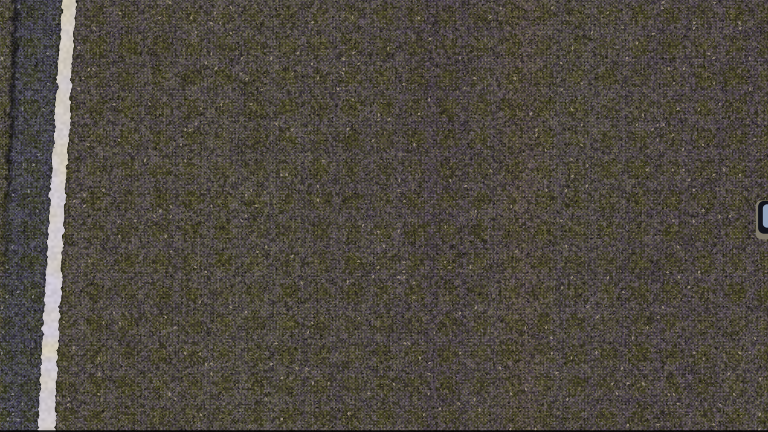
Give the GLSL for this texture, as a WebGL 2 fragment shader.

```glsl
#version 300 es
precision highp float;
uniform vec2 u_resolution;
out vec4 fragColor;

float hash(vec2 p) {
    vec3 q = fract(vec3(p.xyx) * 0.1031);
    q += dot(q, q.yzx + 33.33);
    return fract((q.x + q.y) * q.z);
}

float noise(vec2 p) {
    vec2 i = floor(p), f = fract(p);
    f = f * f * (3.0 - 2.0 * f);
    return mix(mix(hash(i), hash(i + vec2(1, 0)), f.x),
               mix(hash(i + vec2(0, 1)), hash(i + vec2(1, 1)), f.x), f.y);
}

// Angular stone fleck, turned and stretched at random in its cell
float fleck(vec2 p, float density) {
    vec2 cell = floor(p);
    vec2 d = fract(p) - 0.35 - 0.3 * vec2(hash(cell + 17.0), hash(cell + 41.0));
    float angle = 6.28318 * hash(cell + 73.0);
    vec2 axis = vec2(cos(angle), sin(angle));
    float reach = abs(dot(d, axis)) + 1.8 * abs(dot(d, vec2(-axis.y, axis.x)));
    return (1.0 - smoothstep(0.2, 0.55, reach)) * step(1.0 - density, hash(cell));
}

float roundBox(vec2 p, vec2 size, float radius) {
    vec2 d = abs(p) - size + radius;
    return length(max(d, 0.0)) + min(max(d.x, d.y), 0.0) - radius;
}

float fill(float d, float soft) {
    return 1.0 - smoothstep(-soft, soft, d);
}

// Olive patches, 24 across and 14 down, under a fine woven mesh
vec3 asphalt(vec2 p, vec2 uv) {
    float coarse = noise(p * 120.0);
    float grain = noise(p * 283.0 + 7.0);
    float tint = noise(p * 210.0 + 53.0) - 0.5;

    // Broad vertical bands of grey, warm and violet
    float band = noise(vec2(uv.x * 9.0 + 2.0, uv.y * 1.3));
    float violet = fill(abs(uv.x - 0.57) - 0.04, 0.04) + 0.6 * smoothstep(0.65, 0.85, uv.x);
    vec3 color = mix(vec3(0.315, 0.297, 0.268), vec3(0.29, 0.257, 0.268),
                     clamp(violet * 0.5 + band * 0.5, 0.0, 1.0));
    color += vec3(0.018, 0.008, -0.005) * fill(abs(uv.x - 0.68) - 0.025, 0.025);

    // Repeating patches with broken edges and uneven strength
    vec2 grid = uv * vec2(24, 14) + vec2(0.5, 0.0);
    float edge = roundBox(fract(grid) - 0.5, vec2(0.3), 0.2);
    edge += (coarse - 0.5) * 0.25 + (grain - 0.5) * 0.4;
    float patchFill = fill(edge, 0.18) * (0.5 + 0.25 * hash(floor(grid) + 5.0));
    color = mix(color, vec3(0.282, 0.268, 0.145), patchFill);

    // Mesh that beats softly in step with the patches
    vec2 thread = vec2(sin(6.28318 * 244.0 * uv.x), cos(6.28318 * 137.0 * uv.y));
    color += thread.x * thread.y * vec3(0.02, 0.032, 0.045);
    color += (thread.x + thread.y) * vec3(0.014, 0.014, 0.018);

    // Irregular grain with a green to violet drift
    color *= 0.52 + 0.74 * grain + 0.22 * coarse;
    color += tint * vec3(0.02, 0.05, -0.08);

    // Pits, tinted flecks and a few pale stones
    color *= 1.0 - 0.5 * fleck(p * 115.0 + 31.0, 0.13);
    float hue = hash(floor(p * 125.0) + 91.0);
    vec3 stone = mix(vec3(0.55, 0.49, 0.36), vec3(0.47, 0.46, 0.53), step(0.55, hue));
    color = mix(color, stone, 0.65 * fleck(p * 125.0, 0.15));
    return mix(color, vec3(0.68, 0.63, 0.55), 0.75 * fleck(p * 85.0 + 63.0, 0.025));
}

void main() {
    vec2 uv = gl_FragCoord.xy / u_resolution;
    vec2 p = gl_FragCoord.xy / u_resolution.y;
    float soft = 0.6 / u_resolution.y;
    float wear = noise(p * 75.0 + 11.0) + 0.6 * noise(p * 190.0) - 0.8;
    float lineX = mix(0.107, 0.161, uv.y) - 0.012 * uv.y * (1.0 - uv.y);

    vec3 color = asphalt(p, uv);

    // Cooler shoulder with a dark seam and olive verge
    float shoulder = fill(p.x - lineX, 0.008);
    color *= mix(vec3(1), vec3(0.88, 0.94, 1.08), shoulder);
    float seamX = 0.035 * smoothstep(0.1, 1.0, uv.y) + wear * 0.012;
    float seam = fill(abs(p.x - seamX) - 0.005, 0.008);
    color = mix(color, color * vec3(1.15, 1.1, 0.95), fill(p.x - seamX, 0.004));
    color *= 1.0 - 0.6 * seam * smoothstep(0.2, 0.7, uv.y);

    // Painted line with chipped borders and faint cream and lilac stains
    float halfWidth = mix(0.019, 0.016, uv.y);
    float paint = abs(p.x - lineX) - halfWidth + wear * 0.007;
    color *= 1.0 - 0.3 * fill(paint - 0.003, 0.003);
    vec3 white = mix(vec3(0.82, 0.79, 0.71), vec3(0.80, 0.78, 0.84), noise(p * 26.0));
    white *= 0.95 + 0.1 * noise(p * 140.0);
    color = mix(color, white, fill(paint, soft));

    // Pale road stud cut by the right border
    vec2 stud = p - vec2(u_resolution.x / u_resolution.y, 0.0) - vec2(0.004, 0.497);
    color = mix(color, vec3(0.50, 0.48, 0.42),
                fill(roundBox(stud + vec2(0.0, 0.006), vec2(0.032, 0.045), 0.012), soft));
    color = mix(color, vec3(0.07, 0.08, 0.11),
                fill(roundBox(stud, vec2(0.027, 0.038), 0.014), soft));
    color = mix(color, vec3(0.57, 0.64, 0.74),
                fill(roundBox(stud - vec2(0.002, 0.003), vec2(0.018, 0.027), 0.01), soft));

    // Dark lower border
    color *= 1.0 - 0.85 * fill(p.y - 0.004, soft);
    fragColor = vec4(clamp(color, 0.0, 1.0), 1.0);
}
```
